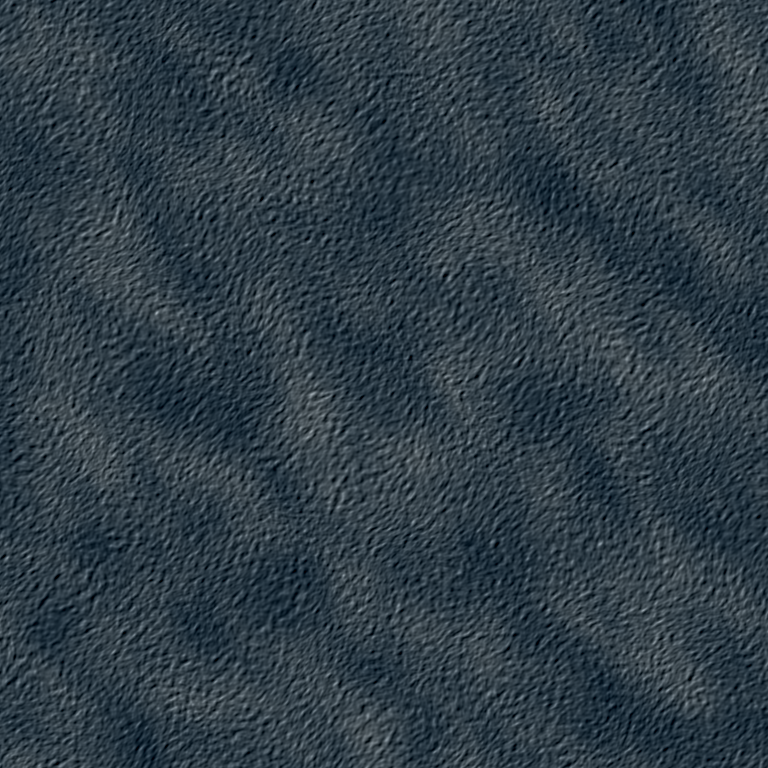
Write a Shadertoy shader that draws this texture.

```glsl
// Dark slate-blue hide: fine slanted embossed grain over soft diagonal patches.
#define BASE_COLOR vec3(0.187, 0.242, 0.279)
#define PATCH_TINT vec3(0.140, 0.118, 0.096)
#define GRAIN_TINT vec3(0.250, 0.252, 0.254)
#define GRAIN_ANGLE 0.76
#define GRAIN_FREQ vec2(84.0, 124.0)
#define PATCH_ANGLE -0.75
#define PATCH_FREQ vec2(5.2, 9.0)
#define LIGHT_OFFSET vec2(-0.0023, 0.0017)
#define WARP_AMOUNT 0.016
#define SPARKLE 0.55

// Random angle in radians for a lattice point
float hashAngle(vec2 cell) {
    vec3 q = fract(cell.xyx * vec3(0.1031, 0.1030, 0.0973));
    q += dot(q, q.yzx + 33.33);
    return 6.28318 * fract((q.x + q.y) * q.z);
}

float cornerSlope(vec2 cell, vec2 corner, vec2 f) {
    float a = hashAngle(cell + corner);
    return dot(vec2(cos(a), sin(a)), f - corner);
}

// Gradient noise, roughly -0.7 to 0.7
float noise(vec2 p) {
    vec2 cell = floor(p);
    vec2 f = p - cell;
    vec2 u = f * f * f * (f * (f * 6.0 - 15.0) + 10.0);
    float low = mix(cornerSlope(cell, vec2(0, 0), f), cornerSlope(cell, vec2(1, 0), f), u.x);
    float high = mix(cornerSlope(cell, vec2(0, 1), f), cornerSlope(cell, vec2(1, 1), f), u.x);
    return mix(low, high, u.y);
}

// Coordinates along and across a direction
vec2 alongAcross(vec2 p, float angle) {
    float c = cos(angle), s = sin(angle);
    return vec2(c * p.x + s * p.y, c * p.y - s * p.x);
}

vec2 warp(vec2 p) {
    return vec2(noise(p * 8.0 + 17.3), noise(p * 8.0 + 51.7)) * WARP_AMOUNT;
}

// Height of the short slanted ridges, broken up by finer pebbles
float grainHeight(vec2 p) {
    vec2 q = alongAcross(p, GRAIN_ANGLE) * GRAIN_FREQ;
    float height = 0.9 * noise(q + 210.0);
    height += 0.55 * noise(alongAcross(q, 0.5) * 1.55 + 431.0);
    height += 0.22 * noise(alongAcross(q, -0.6) * 2.3 + 677.0);
    return height;
}

// Soft light and dark areas, drawn out along the falling diagonal and mottled
float patches(vec2 p) {
    vec2 q = alongAcross(p, PATCH_ANGLE) * PATCH_FREQ;
    float sum = 0.75 * noise(q + 40.0);
    sum += 0.55 * noise(alongAcross(p, -1.1) * vec2(8.0, 13.0) + 73.0);
    sum += 0.45 * noise(alongAcross(q, 0.3) * 2.3 + 119.0);
    sum += 0.25 * noise(q * 4.3 + 157.0);
    return sum;
}

void mainImage(out vec4 fragColor, in vec2 fragCoord) {
    vec2 uv = fragCoord / iResolution.y;
    vec2 p = uv + warp(uv);

    // Emboss: slopes facing the upper left light are bright
    float relief = grainHeight(p - LIGHT_OFFSET * 0.5) - grainHeight(p + LIGHT_OFFSET * 0.5);
    relief *= 1.0 + SPARKLE * abs(relief);

    // Lit areas show the grain a little more strongly
    float area = patches(p);
    vec3 color = BASE_COLOR + PATCH_TINT * area;
    color += GRAIN_TINT * relief * (1.0 + 0.3 * area);
    fragColor = vec4(clamp(color, 0.0, 1.0), 1.0);
}
```
